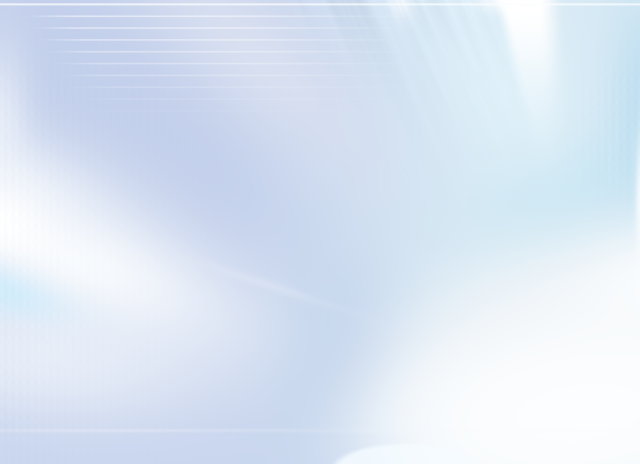
Write a WebGL 2 fragment shader that draws this background.

```glsl
#version 300 es
precision highp float;
// Soft pastel backdrop: drifting white and blue glows, a light beam and fine line texture.
uniform vec2 u_resolution;
out vec4 fragColor;

#define WIDTH 1.376
#define LINE_STEP 0.0255
#define LINE_HALF 0.0011
#define RIB_COUNT 62.0
#define RIB_GAIN 0.008
#define RAY_GAIN 0.045
#define PERIWINKLE vec3(0.765, 0.815, 0.922)
#define PALE_SKY vec3(0.845, 0.915, 0.957)
#define LAVENDER vec3(0.855, 0.880, 0.945)
#define MIST vec3(0.925, 0.945, 0.977)
#define SNOW vec3(0.985, 0.992, 0.997)
#define CYAN vec3(0.765, 0.895, 0.950)

float hash(vec2 p) {
  p = fract(p * vec2(0.1031, 0.1137));
  p += dot(p, p.yx + 33.33);
  return fract((p.x + p.y) * p.x * 7.31);
}

float noise(vec2 p) {
  vec2 cell = floor(p), f = fract(p);
  f = f * f * (3.0 - 2.0 * f);
  return mix(mix(hash(cell), hash(cell + vec2(1, 0)), f.x),
             mix(hash(cell + vec2(0, 1)), hash(cell + 1.0), f.x), f.y);
}

// Squared distance in a rotated ellipse; 1 on its rim
float ellipse(vec2 p, vec2 centre, vec2 size, float angle) {
  vec2 d = p - centre, axis = vec2(cos(angle), sin(angle));
  d = vec2(dot(d, axis), dot(d, vec2(-axis.y, axis.x))) / size;
  return dot(d, d);
}

void glow(inout vec3 c, vec2 p, vec2 centre, vec2 size, float angle, vec3 tint, float strength) {
  c = mix(c, tint, strength * exp(-ellipse(p, centre, size, angle)));
}

// Glow with a flat middle and a firmer rim
void cloud(inout vec3 c, vec2 p, vec2 centre, vec2 size, float angle, vec3 tint, float strength) {
  float d = ellipse(p, centre, size, angle);
  c = mix(c, tint, strength * exp(-d * d));
}

void main() {
  vec2 uv = gl_FragCoord.xy / u_resolution;
  vec2 p = uv * vec2(WIDTH, 1.0);
  float pixel = 1.0 / u_resolution.y;
  float depth = 1.0 - p.y;

  // Cool ground and the pale diagonal across the top
  vec3 c = mix(PERIWINKLE, PALE_SKY, smoothstep(0.30, 0.78, uv.x));
  glow(c, p, vec2(0.55, 0.88), vec2(0.36, 0.13), -0.75, LAVENDER, 0.9);
  glow(c, p, vec2(0.70, 0.22), vec2(0.17, 0.16), 0.6, vec3(0.72, 0.80, 0.91), 0.75);

  // Left bank of light
  glow(c, p, vec2(0.00, 0.74), vec2(0.06, 0.16), 0.0, MIST, 0.75);
  glow(c, p, vec2(0.08, 0.23), vec2(0.42, 0.16), -0.1, MIST, 0.85);
  glow(c, p, vec2(0.00, 0.62), vec2(0.28, 0.11), -0.35, MIST, 0.85);
  glow(c, p, vec2(0.16, 0.44), vec2(0.38, 0.13), -0.35, SNOW, 0.92);
  glow(c, p, vec2(0.00, 0.52), vec2(0.10, 0.07), -0.3, vec3(1.0), 0.9);
  glow(c, p, vec2(0.00, 0.375), vec2(0.14, 0.045), -0.3, vec3(0.80, 0.93, 0.99), 0.75);
  glow(c, p, vec2(0.58, 0.385), vec2(0.15, 0.010), -0.32, MIST, 0.28);

  // Right side: cyan haze above a white cloud
  glow(c, p, vec2(1.24, 0.60), vec2(0.22, 0.11), 0.35, CYAN, 0.65);
  glow(c, p, vec2(1.40, 0.78), vec2(0.09, 0.22), 0.0, vec3(0.72, 0.86, 0.94), 0.8);
  glow(c, p, vec2(1.12, 0.80), vec2(0.13, 0.20), 0.2, vec3(0.89, 0.955, 0.985), 0.6);
  cloud(c, p, vec2(1.25, 0.21), vec2(0.46, 0.27), 0.18, vec3(0.953, 0.965, 0.975), 0.97);
  glow(c, p, vec2(1.42, 0.40), vec2(0.20, 0.11), 0.4, SNOW, 0.85);
  cloud(c, p, vec2(1.25, 0.10), vec2(0.46, 0.20), 0.12, SNOW, 0.95);
  glow(c, p, vec2(1.376, 0.57), vec2(0.010, 0.13), 0.0, SNOW, 0.8);

  // Wedge of white light falling from the top edge
  float wedge = smoothstep(-0.015, 0.02, p.x - 1.07 - 0.25 * depth)
              * (1.0 - smoothstep(-0.03, 0.03, p.x - 1.185 - 0.05 * depth));
  c = mix(c, vec3(1.0), wedge * exp(-depth * depth * 28.0));
  glow(c, p, vec2(1.09, 1.0), vec2(0.06, 0.025), 0.0, vec3(1.0), 0.8);
  glow(c, p, vec2(0.86, 1.0), vec2(0.025, 0.04), 0.2, SNOW, 0.6);

  // Slanted brush rays in the upper middle
  float slant = p.x - 0.45 * depth;
  float rays = noise(vec2(slant * 45.0, depth * 3.0)) + 0.5 * noise(vec2(slant * 150.0, depth * 9.0));
  float rayMask = smoothstep(0.55, 0.8, slant) * (1.0 - smoothstep(0.95, 1.1, slant));
  c += RAY_GAIN * (rays - 0.75) * rayMask * exp(-depth * 7.0);
  c += 0.018 * smoothstep(-0.004, 0.004, slant - 0.86) * exp(-max(slant - 0.86, 0.0) * 14.0)
     * (1.0 - smoothstep(0.1, 0.32, depth));

  // Fine horizontal lines, brightest along the top edge
  float offset = abs(fract((depth - 0.0095) / LINE_STEP + 0.5) - 0.5) * LINE_STEP;
  float line = 1.0 - smoothstep(LINE_HALF - 0.5 * pixel, LINE_HALF + pixel, offset);
  float start = 0.02 + 0.6 * depth;
  float lineMask = smoothstep(start, start + 0.12, p.x) * (1.0 - smoothstep(0.45, 0.95, p.x))
                 * (1.0 - smoothstep(0.02, 0.29, depth));
  float topLine = 1.0 - smoothstep(LINE_HALF, LINE_HALF + pixel, abs(depth - 0.0095));
  c = mix(c, SNOW, max(line * lineMask * 0.55, topLine * 0.75));

  // Faint ribs near both sides
  float ribMask = exp(-p.x * 5.0) + smoothstep(1.18, 1.34, p.x) * smoothstep(0.5, 0.7, p.y);
  float ribs = sin(p.x * RIB_COUNT * 6.2832) * (0.6 + 0.4 * sin(p.y * 260.0));
  c += RIB_GAIN * ribs * ribMask * (1.0 - smoothstep(0.8, 0.95, p.y));

  // Low blue band and the pale mound on the bottom edge
  float band = (1.0 - smoothstep(0.058, 0.072, p.y)) * (1.0 - smoothstep(0.45, 0.95, p.x));
  c = mix(c, vec3(0.80, 0.855, 0.942), 0.45 * band);
  glow(c, p, vec2(0.25, 0.072), vec2(0.5, 0.004), 0.0, MIST, 0.35);
  float mound = ellipse(p, vec2(0.87, -0.015), vec2(0.16, 0.06), 0.0);
  c = mix(c, vec3(0.96, 0.985, 1.0), 0.85 * (1.0 - smoothstep(0.75, 1.1, mound)));

  fragColor = vec4(clamp(c, 0.0, 1.0), 1.0);
}
```
